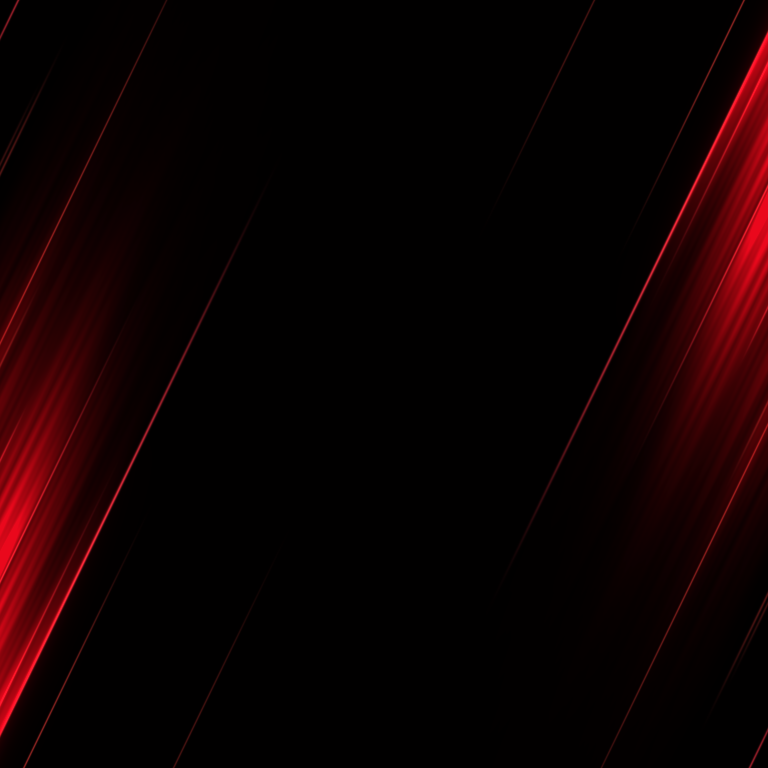
Reproduce this background procedurally as a WebGL 2 fragment shader.

```glsl
#version 300 es
precision highp float;
// Slanted red light streaks glowing from the left and right edges of a black field.
// One side is built in sheared coordinates and repeated by a half turn about the centre;
// gradient noise stretched along the slant gives the brushed glow.
uniform vec2 u_resolution;
out vec4 outColor;

vec2 hashGradient(vec2 cell) {
  float h = fract(sin(dot(cell, vec2(127.1, 311.7))) * 43758.55);
  return vec2(cos(6.2832 * h), sin(6.2832 * h));
}

float gradientNoise(vec2 p) {
  vec2 i = floor(p), f = p - i;
  vec2 u = f * f * f * (f * (f * 6.0 - 15.0) + 10.0);
  float a = dot(hashGradient(i), f);
  float b = dot(hashGradient(i + vec2(1, 0)), f - vec2(1, 0));
  float c = dot(hashGradient(i + vec2(0, 1)), f - vec2(0, 1));
  float d = dot(hashGradient(i + vec2(1, 1)), f - vec2(1, 1));
  return mix(mix(a, b, u.x), mix(c, d, u.x), u.y);
}

// Thin line at a given lane, brightest at height peak and gone beyond reach.
float streak(vec2 s, float lane, float peak, float reach, float width) {
  float soft = max(width, 0.6 / u_resolution.y);
  float d = (s.x - lane) * 0.9 / soft;
  return exp(-d * d) * width / soft * (1.0 - smoothstep(0.0, reach, abs(s.y - peak)));
}

// Broad glow filling the lanes above the main line, fading away from the edge.
float sideGlow(vec2 p, float lane) {
  float brushed = gradientNoise(vec2(lane * 55.0, p.y * 2.0))
                + 0.6 * gradientNoise(vec2(lane * 130.0 + 9.0, p.y * 2.5));
  float body = 0.36 * smoothstep(-0.37, -0.2, lane) + 0.56 * smoothstep(-0.21, -0.15, lane);
  body *= 1.0 - 0.3 * smoothstep(-0.1, -0.05, lane);
  float fade = exp(-pow(p.x / 0.075, 1.25));
  float inside = 1.0 - smoothstep(-0.024, -0.018, lane);
  float glow = body * fade * clamp(1.0 + 0.75 * brushed, 0.0, 1.5) * inside;
  // Bright rim hugging the main line, with a faint spill below it
  float rim = exp(-abs(lane + 0.023) / mix(0.012, 0.007, inside));
  glow += rim * mix(0.2, 0.6, inside) * (1.0 - smoothstep(0.05, 0.45, p.y));
  return glow;
}

void main() {
  vec2 p = gl_FragCoord.xy / u_resolution;
  if (p.x > 0.5) p = 1.0 - p;

  // Lane is where the slanted line through p meets the bottom edge
  float lane = p.x - 0.485 * p.y;
  vec2 s = vec2(lane, p.y);

  float glow = min(sideGlow(p, lane), 0.95);
  vec3 color = vec3(0.005, 0.0, 0.0) + glow * vec3(0.96, 0.015 + 0.02 * glow, 0.04 + 0.08 * glow);

  // Main line and the bright lines within the glow
  float bright = 0.95 * streak(s, -0.021, 0.3, 0.51, 0.0017);
  bright += 0.6 * streak(s, -0.1175, 0.27, 0.36, 0.0013);
  bright += 0.45 * streak(s, -0.04, 0.1, 0.32, 0.0013);
  bright += 0.4 * streak(s, -0.194, 0.4, 0.08, 0.0013);
  bright += 0.65 * streak(s, -0.461, 1.0, 0.2, 0.0014);
  color += bright * vec3(0.85, 0.17, 0.23);

  // Fainter outlying lines
  float faint = 0.6 * streak(s, 0.031, 0.03, 0.32, 0.0012);
  faint += 0.3 * streak(s, 0.226, 0.03, 0.29, 0.0012);
  faint += 0.48 * streak(s, -0.268, 0.7, 0.55, 0.0012);
  faint += 0.3 * streak(s, -0.254, 0.52, 0.13, 0.0015);
  faint += 0.35 * streak(s, -0.375, 0.77, 0.19, 0.0015);
  faint += 0.25 * streak(s, -0.381, 0.78, 0.12, 0.0015);
  color += faint * vec3(0.85, 0.22, 0.2);

  outColor = vec4(min(color, 1.0), 1.0);
}
```
